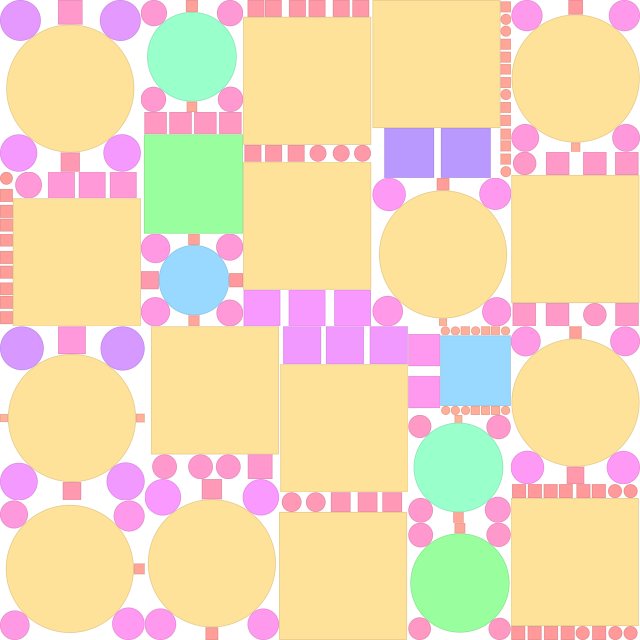
Reproduce this pattern procedurally as a WebGL 2 fragment shader.

```glsl
#version 300 es
precision highp float;
// Draws a tight packing of pastel squares and discs, each hued by its size, on white.

uniform vec2 u_resolution;
out vec4 fragColor;

// Sizes are fractions of the canvas
const float BIG_SIZE = 0.2;
const float MEDIUM_SIZES[3] = float[](0.155, 0.14, 0.11);
const float SMALLEST_PIECE = 0.012;
const float SLOT_SPACING = 1.1;
const float OUTLINE_WIDTH = 0.0011;
const float OUTLINE_SHADE = 0.88;

// Hue falls from red through violet, blue and green to orange as size grows
const float HUE_START = 1.105;
const float HUE_PER_SIZE = 4.93;
const float SATURATION = 0.4;
const vec3 BACKGROUND = vec3(1.0);

// Two bands of five columns; one narrow column in each holds medium shapes
const float BAND_SPLIT = 0.49;
const float COLUMN_EDGES[12] = float[](0.0, 0.226, 0.436, 0.638, 0.798, 1.0,
                                       0.0, 0.22, 0.38, 0.582, 0.799, 1.0);
const int MEDIUM_COLUMN[2] = int[](3, 1);
// One bit per row of a column: set for a disc, clear for a square
const int DISC_ROWS[10] = int[](3, 1, 0, 3, 2, 2, 5, 0, 1, 2);

float hash(vec2 p) {
    return fract(sin(dot(p, vec2(127.1, 311.7))) * 4375.85);
}

float disc(vec2 p, float radius) {
    return length(p) - radius;
}

float square(vec2 p, float halfSide) {
    return max(abs(p.x), abs(p.y)) - halfSide;
}

vec3 sizeColor(float size) {
    float hue = HUE_START - HUE_PER_SIZE * size;
    vec3 rgb = clamp(abs(fract(hue + vec3(0.0, 2.0, 1.0) / 3.0) * 6.0 - 3.0) - 1.0, 0.0, 1.0);
    return mix(vec3(1.0), rgb, SATURATION);
}

// Fills a shape with a thin darker rim
void paint(inout vec3 color, float dist, float size) {
    float aa = 0.7 / min(u_resolution.x, u_resolution.y);
    float rim = smoothstep(-aa, aa, dist + OUTLINE_WIDTH);
    vec3 fill = sizeColor(size) * mix(1.0, OUTLINE_SHADE, rim);
    color = mix(color, fill, smoothstep(aa, -aa, dist));
}

// Row of small pieces along x, as large as the strip is thick
void drawStrip(inout vec3 color, vec2 p, float span, float thickness, vec2 seed) {
    bool inside = p.x >= 0.0 && p.x <= span && p.y >= 0.0 && p.y <= thickness;
    if (!inside || thickness < SMALLEST_PIECE) return;
    float count = max(floor(span / (thickness * SLOT_SPACING)), 1.0);
    float slot = span / count;
    float index = min(floor(p.x / slot), count - 1.0);
    float shift = hash(seed + index * 1.7) * max(slot - thickness, 0.0);
    vec2 q = p - vec2(index * slot + shift, 0.0) - 0.5 * thickness;
    bool isDisc = hash(seed + index * 2.3 + 9.0) < 0.2;
    float dist = isDisc ? disc(q, 0.5 * thickness) : square(q, 0.5 * thickness);
    paint(color, dist, thickness);
}

// Square pushed to one side, strips of pieces in the room left over
void drawSquareCell(inout vec3 color, vec2 p, vec2 cell, float size, vec2 seed) {
    vec2 slack = cell - size;
    bool pushedRight = hash(seed) < 0.5;
    float lift = floor(hash(seed + 4.0) * 3.0) * 0.5;
    vec2 corner = slack * vec2(pushedRight ? 1.0 : 0.0, lift);
    paint(color, square(p - corner - 0.5 * size, 0.5 * size), size);
    float stripX = pushedRight ? 0.0 : size;
    drawStrip(color, vec2(p.y, p.x - stripX), cell.y, slack.x, seed + 11.0);
    drawStrip(color, p - vec2(corner.x, 0.0), size, corner.y, seed + 23.0);
    drawStrip(color, p - corner - vec2(0.0, size), size, slack.y - corner.y, seed + 37.0);
}

// Disc with a tangent disc in each corner and a square in each side gap
void drawDiscCell(inout vec3 color, vec2 p, vec2 cell, float size, vec2 seed) {
    float radius = 0.5 * size;
    vec2 split = mix(vec2(0.35), vec2(0.65), vec2(hash(seed), hash(seed + 5.0)));
    vec2 center = radius + (cell - size) * split;
    vec2 q = p - center;
    vec2 room = mix(center, cell - center, step(0.0, q));
    vec2 gap = room - radius;
    paint(color, disc(q, radius), size);

    float total = room.x + room.y + radius;
    float cornerRadius = total - sqrt(total * total - dot(room, room) + radius * radius);
    paint(color, disc(abs(q) - room + cornerRadius, cornerRadius), 2.0 * cornerRadius);

    vec2 inGap = abs(q) - room + 0.5 * gap;
    if (gap.x > SMALLEST_PIECE) paint(color, square(vec2(inGap.x, q.y), 0.5 * gap.x), gap.x);
    if (gap.y > SMALLEST_PIECE) paint(color, square(vec2(q.x, inGap.y), 0.5 * gap.y), gap.y);
}

void main() {
    vec2 uv = gl_FragCoord.xy / u_resolution;
    int band = uv.y < BAND_SPLIT ? 0 : 1;
    int column = 0;
    for (int i = 1; i < 5; i++) if (uv.x > COLUMN_EDGES[band * 6 + i]) column = i;
    float left = COLUMN_EDGES[band * 6 + column];
    float width = COLUMN_EDGES[band * 6 + column + 1] - left;

    // Share the spare height among the rows so that neighbours are staggered
    bool medium = column == MEDIUM_COLUMN[band];
    int rows = medium ? 3 : 2;
    float used = medium ? MEDIUM_SIZES[0] + MEDIUM_SIZES[1] + MEDIUM_SIZES[2] : 2.0 * BIG_SIZE;
    float spare = (band == 0 ? BAND_SPLIT : 1.0 - BAND_SPLIT) - used;
    float stagger = 0.2 + 0.6 * fract(0.618 * float(column) + 0.3 * float(band));
    float base = band == 0 ? 0.0 : BAND_SPLIT;

    vec3 color = BACKGROUND;
    for (int row = 0; row < rows; row++) {
        float size = medium ? MEDIUM_SIZES[(row + 2 * band) % 3] : BIG_SIZE;
        float share = medium ? 1.0 / 3.0 : (row == 0 ? stagger : 1.0 - stagger);
        vec2 cell = vec2(width, size + spare * share);
        vec2 p = uv - vec2(left, base);
        base += cell.y;
        if (p.y > cell.y && row < rows - 1) continue;
        vec2 seed = vec2(column + 5 * band, row);
        bool isDisc = ((DISC_ROWS[band * 5 + column] >> row) & 1) == 1;
        if (isDisc) drawDiscCell(color, p, cell, size, seed);
        else drawSquareCell(color, p, cell, size, seed);
        break;
    }
    fragColor = vec4(color, 1.0);
}
```
